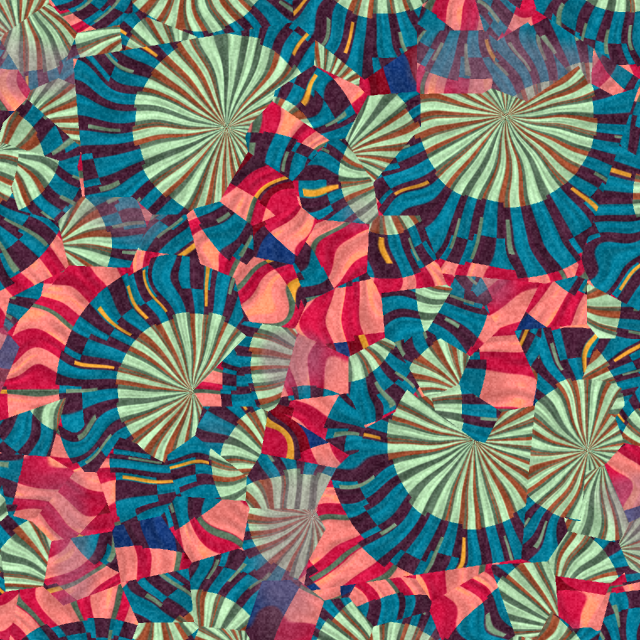
A three.js fragment shader for this pattern:

```glsl
// Draws a painted collage of overlapping striped fans with mint, teal and pink rings.
varying vec2 vUv;

const float TAU = 6.2831853;
const vec3 MINT = vec3(0.70, 0.86, 0.68);
const vec3 RUST = vec3(0.60, 0.30, 0.19);
const vec3 OLIVE = vec3(0.33, 0.42, 0.34);
const vec3 TEAL = vec3(0.03, 0.46, 0.56);
const vec3 PLUM = vec3(0.28, 0.13, 0.21);
const vec3 PINK = vec3(0.98, 0.52, 0.49);
const vec3 CRIMSON = vec3(0.76, 0.09, 0.25);
const vec3 WINE = vec3(0.48, 0.05, 0.12);
const vec3 NAVY = vec3(0.10, 0.22, 0.44);
const vec3 AMBER = vec3(0.88, 0.61, 0.20);
const vec3 MAUVE = vec3(0.60, 0.44, 0.52);

float hash(vec2 p) {
  vec3 q = fract(p.xyx * 0.1031);
  q += dot(q, q.yzx + 33.33);
  return fract((q.x + q.y) * q.z);
}

vec2 hash2(vec2 p) {
  return vec2(hash(p), hash(p + vec2(37.2, 91.7)));
}

float noise(vec2 p) {
  vec2 i = floor(p);
  vec2 f = fract(p);
  f = f * f * (3.0 - 2.0 * f);
  float low = mix(hash(i), hash(i + vec2(1.0, 0.0)), f.x);
  float high = mix(hash(i + vec2(0.0, 1.0)), hash(i + 1.0), f.x);
  return mix(low, high, f.y);
}

// Nearest point of a jittered grid.
vec2 nearestSite(vec2 p, float cells, float seed) {
  vec2 base = floor(p * cells);
  vec2 best = vec2(0.0);
  float bestDist = 1e5;
  for (int y = -1; y <= 1; y++) {
    for (int x = -1; x <= 1; x++) {
      vec2 cell = base + vec2(float(x), float(y));
      vec2 site = (cell + 0.1 + 0.8 * hash2(cell + seed)) / cells;
      float dist = length(p - site);
      if (dist < bestDist) {
        bestDist = dist;
        best = site;
      }
    }
  }
  return best;
}

float line(float x, float centre, float halfWidth, float soft) {
  return 1.0 - smoothstep(halfWidth - soft, halfWidth + soft, abs(x - centre));
}

// Radial stripes whose colour pair changes from ring to ring.
vec3 fanColor(vec2 p, vec2 centre, float radius, float seed) {
  vec2 d = p - centre;
  float r = length(d);
  float count = floor(radius * 88.0);
  float warp = noise(p * 16.0 + seed) - 0.5;
  float stripe = (atan(d.y, d.x) / TAU + 0.5) * count + warp * 0.9;
  float id = mod(floor(stripe), count);
  float f = fract(stripe);
  vec2 rnd = hash2(vec2(id, seed));
  float soft = clamp(0.0012 * count / (TAU * max(r, 0.001)), 0.01, 0.2);
  float duty = mix(0.42, 0.64, rnd.x);
  float band = line(f, 0.5, duty * 0.5, soft);
  float ring = r / radius * (1.0 + 0.07 * (rnd.y - 0.5)) + warp * 0.03;
  float streak = noise(vec2(r * 22.0, stripe * 8.0) + seed);
  float sliver = line(f, 0.1 + 0.1 * rnd.y, 0.07, soft);

  vec3 color;
  if (ring < 0.43) {
    color = mix(rnd.x < 0.55 ? RUST : OLIVE, MINT, band);
    color = mix(color, OLIVE, sliver * 0.8);
  } else if (ring < 0.75) {
    float swap = step(0.54 + 0.14 * rnd.x, ring) * step(0.5, rnd.y);
    color = mix(PLUM, TEAL, abs(band - swap));
    float reach = step(0.45 + 0.15 * rnd.x, ring) * step(ring, 0.62 + 0.12 * rnd.y);
    vec3 accent = rnd.x < 0.2 ? AMBER : mix(OLIVE, MINT, 0.3);
    color = mix(color, accent, sliver * reach * step(rnd.x, 0.75));
  } else if (ring < 1.04) {
    color = mix(CRIMSON, PINK, band);
    color = mix(color, mix(PINK, AMBER, 0.5), band * smoothstep(0.65, 0.85, streak) * 0.6);
    color = mix(color, OLIVE, sliver * step(0.6, rnd.x));
  } else {
    color = mix(rnd.x < 0.5 ? WINE : PLUM, rnd.y < 0.5 ? NAVY : CRIMSON, band);
    color = mix(color, AMBER, sliver * step(0.7, rnd.y));
  }
  return color * (0.82 + 0.36 * streak);
}

// Large facing fans, with the gaps filled by pieces of smaller fans.
vec3 collage(vec2 p) {
  vec2 fan = nearestSite(p, 2.3, 11.0);
  vec2 piece = nearestSite(p, 10.5, 53.0);
  vec2 fanRnd = hash2(floor(fan * 800.0));
  vec2 rnd = hash2(floor(piece * 900.0));
  float radius = mix(0.25, 0.37, fanRnd.x);
  vec2 facing = vec2(cos(TAU * fanRnd.y), sin(TAU * fanRnd.y));
  vec2 toPiece = piece - fan;
  float limit = radius * (0.48 + 0.52 * dot(normalize(toPiece), facing));
  vec2 d = p - fan;
  bool core = length(d) < radius * 0.42 && dot(d, facing) > -0.2 * length(d);
  if (core || length(toPiece) < limit) {
    return fanColor(p, fan, radius, floor(fanRnd.x * 90.0));
  }
  float pieceRadius = mix(0.2, 0.32, hash(rnd * 71.0));
  float angle = TAU * rnd.x;
  vec2 offset = vec2(cos(angle), sin(angle)) * pieceRadius * mix(0.22, 1.1, rnd.y);
  vec3 color = fanColor(p, piece + offset, pieceRadius, floor(rnd.x * 90.0));
  float haze = smoothstep(0.62, 0.85, noise(p * 9.0 + 4.0));
  return mix(color, MAUVE, haze * 0.5);
}

void main() {
  // Four samples soften every cut edge.
  vec3 color = vec3(0.0);
  for (int i = 0; i < 4; i++) {
    vec2 corner = vec2(mod(float(i), 2.0), floor(float(i) * 0.5)) - 0.5;
    color += 0.25 * collage(vUv + corner * 0.0011);
  }
  // Canvas grain.
  float grain = noise(vUv * 380.0) - 0.5 + 0.6 * (noise(vUv * 170.0) - 0.5);
  gl_FragColor = vec4(clamp(color + grain * 0.11, 0.0, 1.0), 1.0);
}
```
